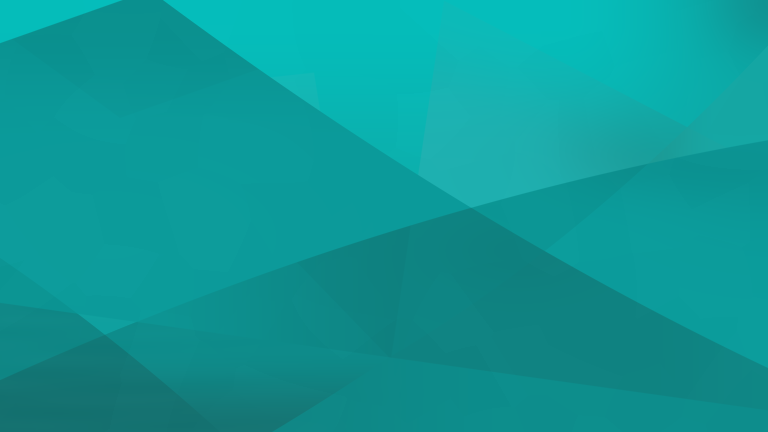
Reproduce this background procedurally as a Shadertoy shader.

```glsl
// Teal abstract background of overlapping translucent planes with gently curved edges.

// Anti-aliased coverage of the side where d is positive.
float side(float d) {
    float w = 0.8 / iResolution.y;
    return smoothstep(-w, w, d);
}

// Soft elliptical glow around a centre.
float glow(vec2 p, vec2 centre, vec2 radius) {
    vec2 q = (p - centre) / radius;
    return exp(-dot(q, q));
}

vec2 hash2(vec2 c) {
    return fract(sin(vec2(dot(c, vec2(127.1, 311.7)), dot(c, vec2(269.5, 183.3)))) * 4375.5);
}

// Cellular noise: a flat random tone from -0.5 to 0.5 for each patch.
float patches(vec2 p) {
    float nearest = 9.0, tone = 0.0;
    for (int k = 0; k < 9; k++) {
        vec2 cell = floor(p) + vec2(k % 3 - 1, k / 3 - 1);
        vec2 h = hash2(cell);
        float d = length(cell + h - p);
        if (d < nearest) { nearest = d; tone = fract(h.x * 7.3 + h.y) - 0.5; }
    }
    return tone;
}

void mainImage(out vec4 fragColor, in vec2 fragCoord) {
    vec2 p = fragCoord / iResolution.xy * vec2(16.0 / 9.0, 1.0);
    float x = p.x, y = p.y;

    // Plane edges: each value is 1 below (or right of) its curve
    float underDiagonal = side(1.0 - 0.674 * (x - 0.377) + 0.0955 * (x - 0.377) * (x - 1.088) - y);
    float underArc = side(0.12 + 0.366 * x - 0.0778 * x * (x - 1.088) - y);
    float underCorner = side(0.900 + 0.352 * x - y);
    float underLeft = side(0.403 - 0.733 * x - 0.216 * x * (x - 0.243) - y);
    float underFloor = side(0.299 - 0.140 * x - y);
    float bend = x > 0.903 ? 0.27 : 0.13;
    float underRise = side(0.174 + 0.75 * (x - 0.903) + bend * (x - 0.903) * (x - 1.505) - y);
    float rightOfSeam = side(x - 0.880 - 0.148 * y);
    float veilDepth = 1.0 - 0.52 * (x - 1.025) - y;

    // Bright sky fading into a shaded right corner
    vec3 sky = mix(vec3(0.045, 0.69, 0.68), vec3(0.02, 0.74, 0.73), smoothstep(0.58, 0.95, y));
    sky = mix(sky, vec3(0.045, 0.65, 0.64), 0.8 * smoothstep(1.30, 1.75, x));
    sky = mix(sky, vec3(0.07, 0.53, 0.53), 0.7 * glow(p, vec2(1.80, 1.0), vec2(0.15, 0.13)));
    float sliver = side(0.728 + 0.17 + 0.11 * (x - 0.69) - 0.07 - y) * side(0.70 + 0.16 * (1.0 - y) - x);
    sky += vec3(0.045, 0.0, 0.0) * sliver;

    // Greyish veil that starts almost invisibly and thickens downward
    vec3 veil = mix(vec3(0.12, 0.69, 0.69), vec3(0.07, 0.715, 0.71), smoothstep(0.62, 0.98, y));
    veil = mix(veil, vec3(0.11, 0.57, 0.555), 0.8 * glow(p, vec2(1.56, 0.67), vec2(0.23, 0.15)));
    float veilAmount = side(veilDepth) * mix(0.5, 1.0, smoothstep(0.0, 0.22, veilDepth));
    sky = mix(sky, veil, rightOfSeam * veilAmount);

    // Wing between the rising edge and the arc
    vec3 wing = mix(vec3(0.09, 0.61, 0.595), vec3(0.08, 0.65, 0.64), smoothstep(1.50, 1.66, x));
    wing += vec3(0.015, -0.005, -0.008) * side(veilDepth);
    sky = mix(sky, wing, underRise * side(x - 1.2));

    // Large left plane with a darker facet across its top
    vec3 leftPlane = mix(vec3(0.045, 0.605, 0.605), vec3(0.04, 0.575, 0.57), smoothstep(0.68, 0.95, y));
    leftPlane = mix(leftPlane, vec3(0.055, 0.615, 0.61), 0.5 * glow(p, vec2(0.25, 0.45), vec2(0.45, 0.22)));
    float valley = 0.727 + max(0.352 * (x - 0.278), -0.73 * (x - 0.278));
    leftPlane -= vec3(0.0, 0.012, 0.012) * side(y - valley);

    // Right plane beneath the arc
    vec3 rightPlane = mix(vec3(0.045, 0.588, 0.583), vec3(0.045, 0.613, 0.61), underRise);
    rightPlane -= vec3(0.0, 0.03, 0.03) * glow(p, vec2(1.50, 0.62), vec2(0.20, 0.08));
    rightPlane -= vec3(0.0, 0.035, 0.035) * glow(p, vec2(1.78, 0.62), vec2(0.22, 0.14));

    // Shadowed overlap of the diagonal and the arc
    vec3 overlap = mix(vec3(0.05, 0.58, 0.575), vec3(0.055, 0.52, 0.515), smoothstep(0.3, 0.95, x));
    overlap -= vec3(0.0, 0.014, 0.014) * side(x - 0.69 - 0.97 * (0.39 - y)) * (1.0 - rightOfSeam);
    overlap += vec3(0.006, -0.006, -0.006) * underRise * rightOfSeam;
    overlap -= vec3(0.0, 0.016, 0.016) * glow(p, vec2(1.2, 0.42), vec2(0.18, 0.09));
    overlap += vec3(0.0, 0.015, 0.015) * smoothstep(1.5, 1.78, x);

    vec3 color = mix(sky, leftPlane, underDiagonal * underCorner);
    color = mix(color, mix(rightPlane, overlap, underDiagonal), underArc);

    // Small bright facet where the left edges cross
    color += vec3(0.015, 0.025, 0.02) * underFloor * (1.0 - underArc) * (1.0 - underLeft);

    // Floor, darkening toward the bottom left with faint layered ripples
    float shade = smoothstep(0.20, 0.0, y);
    vec3 floorTone = mix(vec3(0.055, 0.55, 0.545), vec3(0.085, 0.455, 0.45), shade);
    vec3 floorRight = mix(vec3(0.05, 0.555, 0.55), vec3(0.06, 0.525, 0.52), smoothstep(1.2, 0.6, x));
    floorTone = mix(floorTone, floorRight, underRise);
    float ripple = sin(75.0 * y + 3.0 * sin(4.0 * x)) + 0.6 * sin(130.0 * y - 7.0 * x);
    floorTone += 0.003 * ripple * smoothstep(1.0, 0.1, x);
    color = mix(color, floorTone, underFloor * underArc);

    // Lower left plane shades everything beneath it
    vec3 leftShade = mix(vec3(0.045, 0.58, 0.575), vec3(0.06, 0.53, 0.525), underFloor);
    vec3 leftBase = mix(vec3(0.08, 0.445, 0.44), vec3(0.07, 0.48, 0.475), smoothstep(0.05, 0.22, y));
    leftShade = mix(leftShade, leftBase, underArc);
    leftShade += 0.003 * ripple * underFloor;
    color = mix(color, leftShade, underLeft);

    // Barely visible painterly patches, bent by layered sines
    vec2 bent = p + 0.03 * sin(9.0 * p.yx + 2.0 * sin(5.0 * p));
    color += vec3(0.004, 0.008, 0.008) * patches(bent * 7.0);

    fragColor = vec4(clamp(color, 0.0, 1.0), 1.0);
}
```
